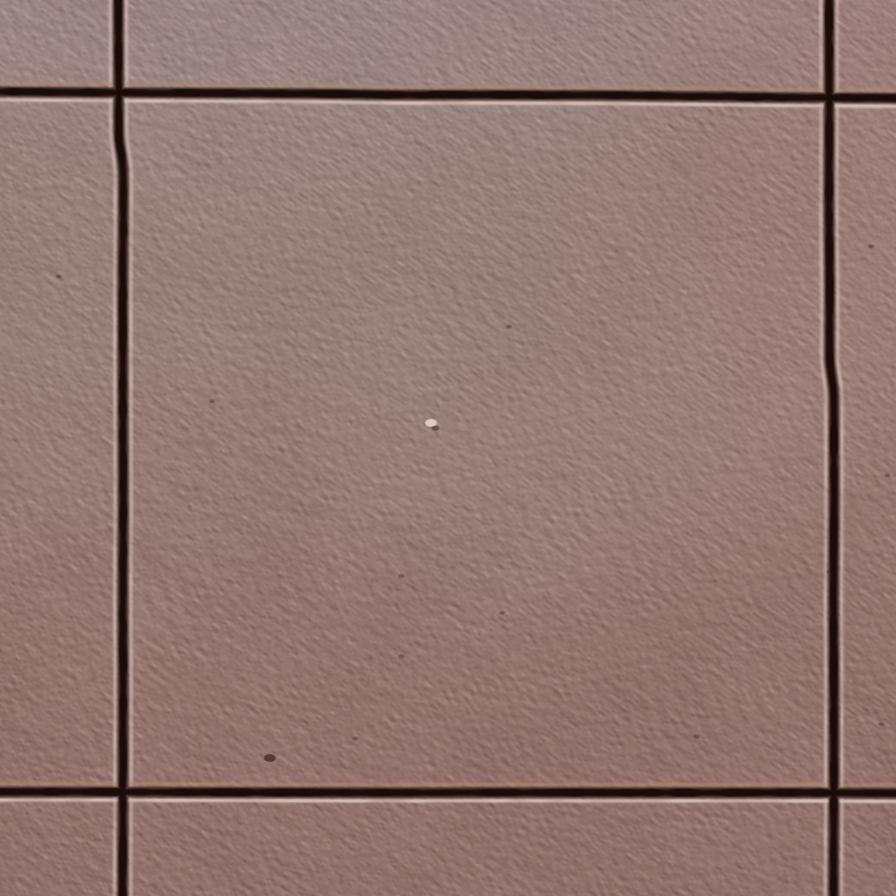
Give the GLSL for this texture, as a Shadertoy shader.

```glsl
// Large square clay tiles with dark, slightly crooked joints, pale rims and an embossed grain.

const vec2  PITCH        = vec2(0.793, 0.781);   // tile size, joint to joint
const vec2  FIRST_JOINT  = vec2(0.1325, 0.1165); // lower left joint crossing
const float JOINT_HALF   = 0.0058;
const float JOINT_SOFT   = 0.0022;
const float RIM_OFFSET   = 0.0092;
const float RIM_WIDTH    = 0.0022;
const float KINK_SHIFT   = 0.0050;               // sideways step of upright joints
const float GRAIN_SCALE  = 150.0;
const float GRAIN_DEPTH  = 0.125;
const float BLOTCH_DEPTH = 0.035;

const vec3 CLAY_TOP    = vec3(0.600, 0.520, 0.515);
const vec3 CLAY_MIDDLE = vec3(0.590, 0.500, 0.470);
const vec3 CLAY_BOTTOM = vec3(0.570, 0.445, 0.420);
const vec3 ROSE_TINT   = vec3(0.015, -0.018, -0.012);
const vec3 RIM_PALE    = vec3(0.810, 0.725, 0.705);
const vec3 RIM_OCHRE   = vec3(0.680, 0.530, 0.430);
const vec3 JOINT_DARK  = vec3(0.095, 0.045, 0.035);
const vec3 JOINT_BROWN = vec3(0.260, 0.180, 0.150);
const vec3 CHIP_PALE   = vec3(0.860, 0.800, 0.770);
const vec3 CHIP_DARK   = vec3(0.270, 0.170, 0.160);

float hash(vec2 p) {
    return fract(sin(dot(p, vec2(127.1, 311.7))) * 43758.5453);
}

float noise(vec2 p) {
    vec2 i = floor(p), f = fract(p);
    f = f * f * (3.0 - 2.0 * f);
    return mix(mix(hash(i), hash(i + vec2(1, 0)), f.x),
               mix(hash(i + vec2(0, 1)), hash(i + vec2(1, 1)), f.x), f.y);
}

float fbm(vec2 p) {
    float sum = 0.0, amp = 0.5;
    for (int i = 0; i < 4; i++) {
        sum += amp * noise(p);
        p = mat2(1.6, 1.2, -1.2, 1.6) * p + 17.3;
        amp *= 0.5;
    }
    return sum;
}

// Short bumps leaning down to the right
float grainHeight(vec2 p) {
    vec2 q = vec2(0.82 * p.x - 0.57 * p.y, 0.57 * p.x + 0.82 * p.y);
    q *= GRAIN_SCALE * vec2(0.75, 1.25);
    return 0.65 * noise(q) + 0.35 * noise(q * 1.9 + 41.0);
}

// Signed offsets from the nearest upright (x) and level (y) joint
vec2 jointOffset(vec2 p) {
    vec2 k = floor((p - FIRST_JOINT) / PITCH + 0.5);
    float kinkY = 0.83 - 0.25 * k.x;
    float bend = KINK_SHIFT * (1.0 - smoothstep(kinkY - 0.025, kinkY + 0.025, p.y));
    float tilt = 0.002 + 0.0045 * k.y;
    vec2 wobble = 0.0012 * (vec2(noise(vec2(p.y * 9.0, k.x)), noise(vec2(p.x * 9.0, k.y + 7.0))) - 0.5);
    return p - FIRST_JOINT - k * PITCH - vec2(bend, -tilt * p.x) - wobble;
}

float rim(float d, float px) {
    float w = max(RIM_WIDTH, px);
    float t = (d - RIM_OFFSET) / w;
    return exp(-t * t);
}

float chip(vec2 p, vec2 center, float radius, float px) {
    float d = length((p - center) * vec2(0.8, 1.2));
    return 1.0 - smoothstep(radius - px, radius + px, d);
}

void mainImage(out vec4 fragColor, in vec2 fragCoord) {
    vec2 p = fragCoord / iResolution.xy;
    float px = 1.0 / min(iResolution.x, iResolution.y);

    // Clay: vertical shade with soft cloudy changes
    float cloud = fbm(p * 3.5 + 5.0) - 0.47;
    float level = p.y + 0.35 * cloud;
    vec3 color = mix(CLAY_BOTTOM, CLAY_MIDDLE, smoothstep(0.15, 0.68, level));
    color = mix(color, CLAY_TOP, smoothstep(0.75, 1.0, level));
    color += ROSE_TINT * smoothstep(0.55, 1.0, p.x) * smoothstep(0.2, 0.7, p.y);
    color += BLOTCH_DEPTH * (fbm(p * 13.0) - 0.47);

    // Grain lit from the upper right
    vec2 lightStep = vec2(0.0017, 0.0024);
    float relief = grainHeight(p) - grainHeight(p + lightStep);
    color += GRAIN_DEPTH * relief + 0.03 * (noise(p * 260.0) - 0.5);

    // Chips and scattered pits
    color = mix(color, CHIP_PALE, chip(p, vec2(0.481, 0.528), 0.0052, px));
    color = mix(color, CHIP_DARK, 0.5 * chip(p, vec2(0.486, 0.522), 0.0035, px));
    color = mix(color, CHIP_DARK, 0.8 * chip(p, vec2(0.301, 0.154), 0.0052, px));
    vec2 cell = floor(p * 24.0);
    vec2 pit = (cell + 0.2 + 0.6 * vec2(hash(cell), hash(cell + 9.0))) / 24.0;
    color = mix(color, CHIP_DARK, 0.45 * step(0.985, hash(cell + 3.0)) * chip(p, pit, 0.0025, px));

    // Pale rims, brightest below the level joints
    vec2 d = jointOffset(p);
    float wear = 0.75 + 0.5 * noise(p * 45.0);
    color = mix(color, RIM_PALE, clamp(0.62 * wear * rim(abs(d.x), px), 0.0, 1.0));
    color = mix(color, RIM_PALE, clamp(0.95 * wear * rim(-d.y, px), 0.0, 1.0));
    color = mix(color, RIM_OCHRE, clamp(0.60 * wear * rim(d.y, px), 0.0, 1.0));

    // Dark joints with brown, uneven edges
    float gap = min(abs(d.x), abs(d.y));
    float soft = max(JOINT_SOFT, px);
    float cover = 1.0 - smoothstep(JOINT_HALF - soft, JOINT_HALF + soft, gap);
    float edge = smoothstep(0.35, 0.95, gap / JOINT_HALF + 0.35 * (noise(p * 70.0) - 0.5));
    color = mix(color, mix(JOINT_DARK, JOINT_BROWN, edge), cover);

    fragColor = vec4(clamp(color, 0.0, 1.0), 1.0);
}
```
